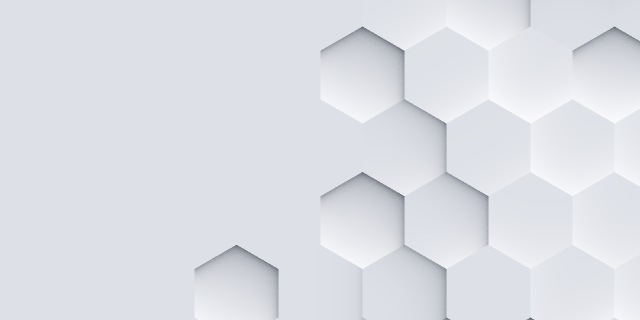
This background is drawn by a WebGL 1 fragment shader. Its source:

```glsl
precision highp float;
// Pale wall of hexagonal tiles at different heights, lit from below left.
uniform vec2 u_resolution;

#define TILE_WIDTH 0.2625
#define GRID_ORIGIN vec2(1.1328, 0.7656)
#define BASE_COLOR vec3(0.867, 0.879, 0.902)
#define GLOW_COLOR vec3(0.99, 0.99, 1.0)
#define SHADOW_COLOR vec3(0.30, 0.32, 0.37)
#define CONTACT_WIDTH 0.04
#define SHADOW_WIDTH 0.22
#define GLOW_WIDTH 0.24
#define GLOW_STRENGTH 0.8
#define GRAIN 0.06

const float ROW_STEP = 0.8660254;

float hash(vec2 p) {
  return fract(sin(dot(p, vec2(127.1, 311.7))) * 43758.5);
}

// Centre of the pointy-topped hexagon that holds q, in tile widths
vec2 tileCenter(vec2 q) {
  vec2 period = vec2(1.0, 2.0 * ROW_STEP);
  vec2 even = floor(q / period + 0.5) * period;
  vec2 odd = (floor(q / period) + 0.5) * period;
  return distance(q, even) < distance(q, odd) ? even : odd;
}

// Tile height: one vector per row from the top, zero on the plain wall
float tileHeight(vec2 center) {
  float row = floor(1.5 - center.y / ROW_STEP);
  float column = min(floor(center.x + 0.01), 3.0);
  if (row == 4.0 && column == -2.0) return -1.0;

  vec4 heights = vec4(0.0);
  if (row == 0.0) heights = vec4(0.0, -0.8, -0.3, -0.3);
  else if (row == 1.0) heights = vec4(-1.0, 0.4, -0.3, -1.2);
  else if (row == 2.0) heights = vec4(0.0, 1.0, 0.5, 0.2);
  else if (row == 3.0) heights = vec4(-1.0, 0.5, 1.2, 0.9);
  else if (row == 4.0) heights = vec4(0.15, 1.6, 1.3, 1.0);
  else if (row == 5.0) heights = vec4(0.0, 0.0, 0.0, 1.8);
  return dot(heights, vec4(equal(vec4(0.0, 1.0, 2.0, 3.0), vec4(column))));
}

// Higher neighbours shade the upper and right sides and light the others
vec3 shadeWall(vec2 p) {
  vec2 q = (p - GRID_ORIGIN) / TILE_WIDTH;
  vec2 center = tileCenter(q);
  float height = tileHeight(center);
  float unshaded = 1.0;
  float unlit = 1.0;

  for (int i = 0; i < 6; i++) {
    float angle = float(i) * 1.0471976;
    vec2 side = vec2(cos(angle), sin(angle));
    float rise = max(tileHeight(center + side) - height, 0.0);
    float strength = 1.0 - exp(-3.0 * rise);
    float edge = max(0.5 - dot(q - center, side), 0.0);
    if (i < 3) {
      float weight = i == 0 ? 0.6 : (i == 1 ? 1.0 : 0.75);
      float falloff = 0.5 * exp(-edge / CONTACT_WIDTH)
                    + 0.25 * exp(-edge / SHADOW_WIDTH);
      unshaded *= 1.0 - strength * weight * falloff;
    } else {
      float weight = i == 3 ? 0.65 : 1.0;
      unlit *= 1.0 - strength * weight * GLOW_STRENGTH * exp(-edge / GLOW_WIDTH);
    }
  }

  // Fine grain only where the shadow falls
  float shadow = 1.0 - unshaded;
  shadow += GRAIN * (hash(floor(p * 384.0)) - 0.5) * smoothstep(0.05, 0.3, shadow);
  vec3 color = mix(BASE_COLOR, GLOW_COLOR, (1.0 - unlit) * unshaded);
  return mix(color, SHADOW_COLOR, shadow);
}

void main() {
  // Four samples per pixel smooth the tile edges
  vec3 color = vec3(0.0);
  for (int i = 0; i < 4; i++) {
    vec2 offset = vec2(mod(float(i), 2.0), floor(float(i) / 2.0)) * 0.5 - 0.25;
    color += shadeWall((gl_FragCoord.xy + offset) / u_resolution.y);
  }
  gl_FragColor = vec4(color * 0.25, 1.0);
}
```
